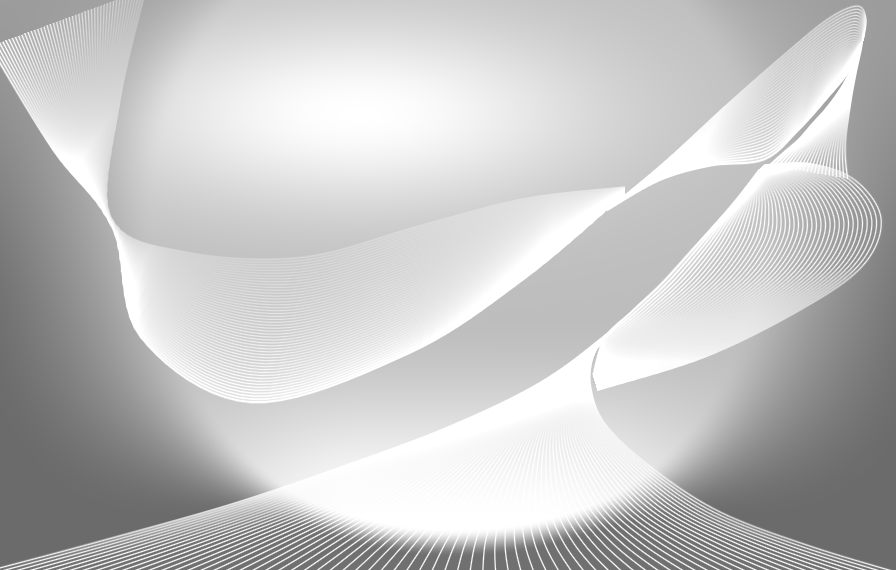
Reproduce this background procedurally as a WebGL 2 fragment shader.

```glsl
#version 300 es
precision highp float;

uniform vec2 u_resolution;
out vec4 fragColor;

const int KNOTS = 8;
const int STEPS = 70;
const float LINE_WIDTH = 0.0021;
const float SHADOW = 0.42;
const float BODY = 0.74;

// Control curves, in fractions of the canvas
const vec2 SWOOP_TOP[KNOTS] = vec2[KNOTS](
  vec2(.164, 1.02), vec2(.134, .816), vec2(.125, .618), vec2(.208, .559),
  vec2(.339, .551), vec2(.469, .606), vec2(.586, .653), vec2(.697, .673));
const vec2 SWOOP_LOW[KNOTS] = vec2[KNOTS](
  vec2(-.013, .918), vec2(.059, .735), vec2(.124, .602), vec2(.156, .408),
  vec2(.28, .292), vec2(.456, .378), vec2(.586, .51), vec2(.697, .657));
const vec2 CREST_TOP[KNOTS] = vec2[KNOTS](
  vec2(.677, .633), vec2(.742, .718), vec2(.807, .812), vec2(.872, .902),
  vec2(.924, .969), vec2(.957, .992), vec2(.967, .969), vec2(.965, .935));
const vec2 CREST_LOW[KNOTS] = vec2[KNOTS](
  vec2(.677, .629), vec2(.736, .682), vec2(.794, .708), vec2(.853, .718),
  vec2(.892, .771), vec2(.924, .827), vec2(.948, .873), vec2(.961, .914));
const vec2 FOLD_RIGHT[KNOTS] = vec2[KNOTS](
  vec2(.965, .949), vec2(.962, .914), vec2(.957, .878), vec2(.952, .837),
  vec2(.948, .796), vec2(.945, .759), vec2(.945, .724), vec2(.948, .686));
const vec2 FOLD_LEFT[KNOTS] = vec2[KNOTS](
  vec2(.963, .929), vec2(.952, .888), vec2(.938, .847), vec2(.922, .812),
  vec2(.906, .784), vec2(.891, .757), vec2(.875, .735), vec2(.857, .71));
const vec2 LOBE_OUTER[KNOTS] = vec2[KNOTS](
  vec2(.853, .712), vec2(.905, .714), vec2(.957, .684), vec2(.986, .616),
  vec2(.966, .535), vec2(.898, .459), vec2(.788, .373), vec2(.667, .314));
const vec2 LOBE_INNER[KNOTS] = vec2[KNOTS](
  vec2(.846, .702), vec2(.82, .649), vec2(.794, .602), vec2(.768, .557),
  vec2(.736, .502), vec2(.703, .453), vec2(.674, .408), vec2(.661, .343));
const vec2 FAN_RIGHT[KNOTS] = vec2[KNOTS](
  vec2(.684, .42), vec2(.664, .378), vec2(.66, .322), vec2(.677, .255),
  vec2(.729, .18), vec2(.807, .102), vec2(.911, .041), vec2(1.03, -.014));
const vec2 FAN_LEFT[KNOTS] = vec2[KNOTS](
  vec2(.729, .49), vec2(.671, .408), vec2(.599, .327), vec2(.501, .253),
  vec2(.391, .188), vec2(.26, .118), vec2(.117, .055), vec2(-.026, -.004));

float cross2(vec2 a, vec2 b) { return a.x * b.y - a.y * b.x; }

// Catmull-Rom spline through the knots, s in 0..1
vec2 spline(vec2 k[KNOTS], float s) {
  float u = s * float(KNOTS - 1);
  int i = min(int(u), KNOTS - 2);
  float f = u - float(i);
  vec2 a = k[max(i - 1, 0)], b = k[i], c = k[i + 1], d = k[min(i + 2, KNOTS - 1)];
  return b + .5 * f * (c - a + f * (2. * a - 5. * b + 4. * c - d + f * (3. * (b - c) + d - a)));
}

// Fine strand coverage; blends to the mean where strands crowd together
float strands(float t, float count, float slope, float px) {
  float spacing = 1. / (count * slope);
  float reach = max(LINE_WIDTH, px);
  float dist = abs(fract(t * count) - .5) * spacing;
  float sharp = LINE_WIDTH / reach * max(0., 1. - dist / reach);
  float mean = min(1., LINE_WIDTH / spacing);
  return mix(mean, sharp, smoothstep(1.5 * reach, 3. * reach, spacing));
}

// Ruled strip from curve a (t = 0) to curve b (t = 1); glow lights edge b
float ribbon(vec2 p, vec2 scale, float px, vec2 a[KNOTS], vec2 b[KNOTS],
             float count, float fade, float veil, vec2 glow) {
  float clear = 1.;
  vec2 a0 = spline(a, 0.) * scale, b0 = spline(b, 0.) * scale;
  float f0 = cross2(p - a0, b0 - a0);
  for (int i = 1; i <= STEPS; i++) {
    float s = float(i) / float(STEPS);
    vec2 a1 = spline(a, s) * scale, b1 = spline(b, s) * scale;
    float f1 = cross2(p - a1, b1 - a1);
    if ((f0 < 0.) != (f1 < 0.)) {
      float k = f0 / (f0 - f1);
      vec2 start = mix(a0, a1, k), rib = mix(b0, b1, k) - start;
      float t = dot(p - start, rib) / (dot(rib, rib) + 1e-9);
      float inside = clamp(t, 0., 1.);
      vec2 along = mix(a1 - a0, b1 - b0, inside);
      float slope = length(along) / (abs(cross2(along, rib)) + 1e-8);
      float edge = min(t, 1. - t) / slope;
      float cover = clamp(edge / px + .5, 0., 1.) * step(abs(t - .5), .7);
      float light = strands(inside, count, slope, px) + veil;
      light = light * mix(fade, 1., inside)
            + mix(glow.x, glow.y, s) * exp((inside - 1.) / (slope * .025));
      clear *= 1. - cover * clamp(light, 0., 1.);
    }
    a0 = a1; b0 = b1; f0 = f1;
  }
  return 1. - clear;
}

// Soft bowl of light over a dark surround
float backdrop(vec2 uv) {
  float side = abs(uv.x - .51);
  float radius = length((uv - vec2(.51, .61)) / vec2(.39, .555));
  float blur = mix(.06, .45, smoothstep(.15, .5, side));
  float bowl = 1. - smoothstep(1. - .5 * blur, 1. + blur, radius);
  vec2 g = (uv - vec2(.4, .8)) / vec2(.28, .17);
  float halo = exp(-dot(g, g));
  float rim = (1. - smoothstep(.08, .45, uv.y)) * (1. - .6 * smoothstep(.1, .35, side));
  float surround = SHADOW + .19 * smoothstep(.45, 1., uv.y);
  return mix(surround, BODY + .26 * min(1., halo + rim), bowl);
}

void main() {
  vec2 uv = gl_FragCoord.xy / u_resolution;
  vec2 scale = vec2(u_resolution.x / u_resolution.y, 1.);
  vec2 p = uv * scale;
  float px = 1. / u_resolution.y;
  float tone = backdrop(uv);
  tone = mix(tone, 1., ribbon(p, scale, px, SWOOP_TOP, SWOOP_LOW, 50., .35, .18, vec2(.05, .5)));
  tone = mix(tone, 1., ribbon(p, scale, px, CREST_TOP, CREST_LOW, 30., .8, .04, vec2(.6, .3)));
  tone = mix(tone, 1., ribbon(p, scale, px, FOLD_RIGHT, FOLD_LEFT, 22., 1., .08, vec2(.3, .6)));
  tone = mix(tone, 1., ribbon(p, scale, px, LOBE_OUTER, LOBE_INNER, 42., .9, .04, vec2(.7, .4)));
  tone = mix(tone, 1., ribbon(p, scale, px, FAN_RIGHT, FAN_LEFT, 72., 1., .03, vec2(.7, 0.)));
  fragColor = vec4(vec3(tone), 1.);
}
```
